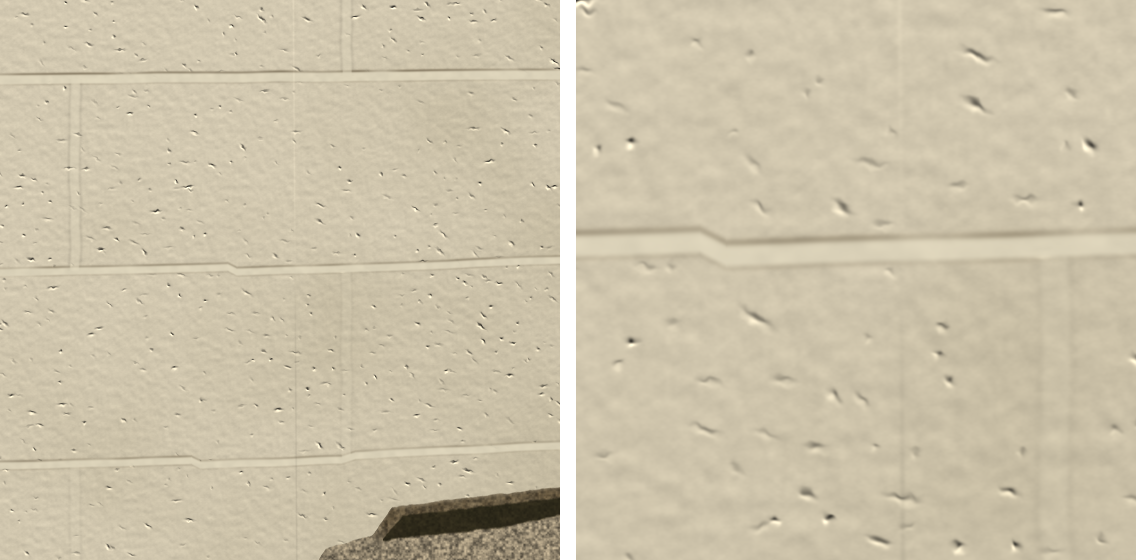
Left, the full canvas; right, a detail of the centre.
Reproduce this texture procedurally as a Shadertoy shader.

```glsl
// Painted concrete block wall: four courses in running bond with sagging, stepped
// bed joints, faint head joints, chipped pits and a broken block at lower right.
// Joints are curves shaded from above; pits are hashed cells; grain is embossed noise.

#define COURSE_HEIGHT 0.345
#define FIRST_JOINT 0.169
#define JOINT_HALF 0.0072
#define HEAD_HALF 0.010
#define HEAD_ODD 0.619
#define HEAD_EVEN 0.134
#define SEAM_X 0.527
#define PIT_CELLS 36.0
#define PIT_CHANCE 0.42
#define GRAIN 0.06

const vec3 PAINT_LIGHT = vec3(0.825, 0.785, 0.69);
const vec3 PAINT_SHADE = vec3(0.775, 0.735, 0.635);
const vec3 JOINT_LIGHT = vec3(0.875, 0.84, 0.74);
const vec3 SHADOW = vec3(0.45, 0.40, 0.31);
const vec3 RUBBLE = vec3(0.57, 0.52, 0.43);
const vec3 EARTH = vec3(0.30, 0.25, 0.17);
const vec3 HOLLOW = vec3(0.15, 0.14, 0.085);

float hash(vec2 p) {
    uvec2 q = uvec2(ivec2(floor(p))) * uvec2(1597u, 3812u);
    uint n = (q.x ^ q.y ^ 7919u) * 73939u;
    n = (n ^ (n >> 15)) * 48271u;
    n = (n ^ (n >> 13)) * 69621u;
    return float((n ^ (n >> 16)) & 65535u) / 65535.0;
}

float noise(vec2 p) {
    vec2 i = floor(p), f = fract(p);
    f = f * f * (3.0 - 2.0 * f);
    return mix(mix(hash(i), hash(i + vec2(1, 0)), f.x),
               mix(hash(i + vec2(0, 1)), hash(i + vec2(1, 1)), f.x), f.y);
}

float fbm(vec2 p) {
    float sum = 0.0, amp = 0.5;
    for (int i = 0; i < 4; i++) {
        sum += amp * noise(p);
        p = p * 2.03 + 17.0;
        amp *= 0.5;
    }
    return sum;
}

float bump(float d, float width) { return exp(-d * d / (width * width)); }
float ramp(float a, float b, float x) { return clamp((x - a) / (b - a), 0.0, 1.0); }

// Height of bed joint k: a rising curve with small steps where blocks meet.
float jointHeight(float k, float x) {
    float y = FIRST_JOINT + k * COURSE_HEIGHT + (0.02 - 0.006 * k) * x;
    if (k < 1.5) y += 0.017 * x * x - 0.0085 * ramp(-0.008, 0.008, x - mix(0.35, 0.415, k));
    if (k < 0.5) y += 0.0075 * ramp(0.61, 0.635, x);
    return y + 0.002 * (noise(vec2(x * 14.0, k * 9.0)) - 0.5);
}

// Signed pit shading: shadow at the upper lip, light below it.
float pits(vec2 p) {
    float shade = 0.0;
    vec2 cell = floor(p * PIT_CELLS);
    for (int j = -1; j <= 1; j++)
    for (int i = -1; i <= 1; i++) {
        vec2 id = cell + vec2(i, j) + 40.0;
        vec2 center = (id - 40.0 + vec2(hash(id + 101.0), hash(id + 211.0))) / PIT_CELLS;
        float chance = PIT_CHANCE * (0.35 + 1.3 * noise(center * 6.0 + 30.0));
        if (hash(id) > chance) continue;
        float size = hash(id + 307.0), angle = -0.9 + 1.1 * hash(id + 401.0);
        vec2 axis = vec2(cos(angle), sin(angle)), d = p - center;
        d += 0.003 * (vec2(noise(p * 220.0), noise(p * 220.0 + 50.0)) - 0.5);
        vec2 q = vec2(dot(d, axis), dot(d, vec2(-axis.y, axis.x)));
        float along = bump(q.x, 0.0025 + 0.0055 * size * size);
        float depth = 0.15 + 0.65 * pow(hash(id + 503.0), 2.5);
        shade += along * (0.5 * bump(q.y + 0.003, 0.002) - bump(q.y, 0.0017)) * depth;
    }
    return shade;
}

vec3 wall(vec2 p) {
    float tone = 0.45 * p.x + 0.35 * (1.0 - p.y) + 0.8 * (fbm(p * 5.0) - 0.5);
    vec3 color = mix(PAINT_LIGHT, PAINT_SHADE, smoothstep(0.1, 0.9, tone));
    vec2 g = p * vec2(75.0, 100.0);
    float relief = fbm(g + vec2(0.1, 0.3)) - fbm(g - vec2(0.1, 0.3));
    color *= 1.0 + GRAIN * relief * 2.0 + 0.02 * (noise(p * 260.0) - 0.5);

    // Bed joints, counting the courses below this point
    float course = 0.0, bed = 0.0, shadow = 0.0;
    for (float k = 0.0; k < 3.0; k++) {
        float d = p.y - jointHeight(k, p.x);
        float halfWidth = JOINT_HALF * (k > 1.5 ? 1.25 : 1.0);
        course += step(0.0, d);
        bed = max(bed, 1.0 - smoothstep(halfWidth - 0.003, halfWidth + 0.002, abs(d)));
        float wear = 0.35 + 0.8 * noise(vec2(p.x * 22.0, k * 7.0 + 3.0));
        shadow += bump(d - halfWidth, 0.0025) * wear * (k > 1.5 ? 0.65 : 0.45);
        shadow += bump(d + halfWidth + 0.001, 0.002) * wear * 0.16;
    }

    // Head joints alternate between two positions; lower ones are nearly painted over
    float side = p.x - (mod(course, 2.0) > 0.5 ? HEAD_ODD : HEAD_EVEN);
    side += 0.003 * (noise(vec2(p.y * 25.0, course)) - 0.5);
    float strength = course > 1.5 ? 0.5 : 0.22;
    float head = 1.0 - smoothstep(HEAD_HALF - 0.004, HEAD_HALF, abs(side));
    color = mix(color, JOINT_LIGHT, head * strength * 0.6);
    color *= 1.0 - 0.12 * strength * (bump(side + HEAD_HALF, 0.003) + bump(side - HEAD_HALF, 0.003));
    color *= 1.0 + pits(p) * (1.0 - 0.8 * max(bed, head * strength));
    color = mix(color, JOINT_LIGHT * (0.97 + 0.05 * noise(p * 90.0)), bed * 0.8);
    color = mix(color, SHADOW, clamp(shadow * (1.0 - 0.6 * head), 0.0, 0.8));

    // Thin full-height seam
    float seam = bump(p.x - SEAM_X - 0.006 * (0.5 - p.y), 0.0018);
    return color * (1.0 + seam * mix(-0.06, 0.04, smoothstep(0.3, 0.7, p.y)));
}

// Broken block: rough rim and rubble around a dark hollow.
vec3 brokenBlock(vec2 p, vec3 color, float px) {
    float rough = 0.007 * (fbm(p * 55.0) - 0.5), x = p.x;
    float top = 0.021 * ramp(0.568, 0.582, x) + 0.022 * ramp(0.582, 0.664, x)
              + 0.052 * ramp(0.664, 0.70, x) + 0.035 * ramp(0.70, 1.0, x) + rough;
    float roof = 0.036 + 0.042 * ramp(0.684, 0.72, x) + 0.032 * ramp(0.72, 1.0, x) - rough;
    float ledge = 0.036 + 0.024 * ramp(0.684, 0.898, x) + 0.022 * ramp(0.898, 1.0, x) + rough;
    float grit = noise(p * 190.0) + 0.5 * noise(p * 330.0) - 0.75;
    vec3 stone = RUBBLE * (1.0 + 0.65 * grit);
    vec3 rim = mix(EARTH, SHADOW, fbm(p * 60.0)) * (1.0 + 0.5 * grit);
    rim = mix(rim, RUBBLE, 0.5 * bump(p.y - top, 0.004));
    stone = mix(stone, rim, smoothstep(-0.008, 0.012, p.y - ledge) * ramp(0.65, 0.69, x));
    vec3 cavity = mix(HOLLOW, EARTH, 0.4 * fbm(p * 35.0)) * (1.0 + 0.3 * grit);
    float inside = smoothstep(-0.002 - px, 0.002, min(roof - p.y, p.y - ledge));
    stone = mix(stone, cavity, inside * step(0.684, x));
    float cover = smoothstep(-px, px, top - p.y) * smoothstep(0.567, 0.57, x);
    return mix(color, stone, cover);
}

void mainImage(out vec4 fragColor, in vec2 fragCoord) {
    vec2 p = fragCoord / iResolution.xy;
    vec3 color = brokenBlock(p, wall(p), 1.0 / iResolution.y);
    fragColor = vec4(clamp(color, 0.0, 1.0), 1.0);
}
```
